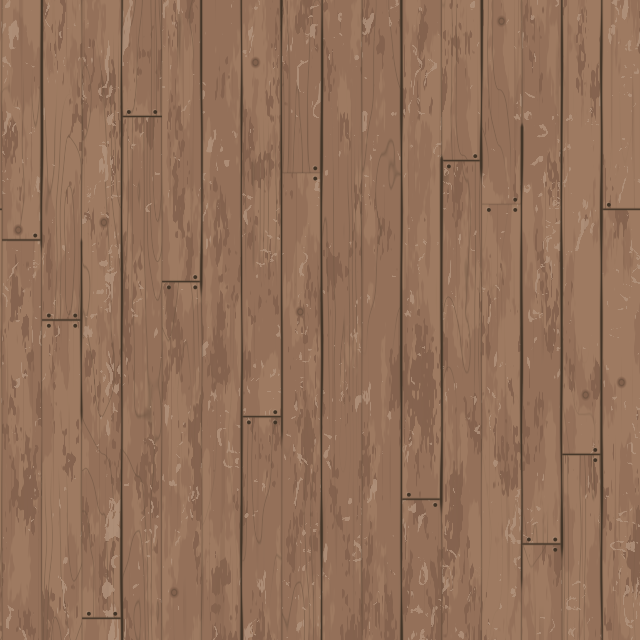
A Shadertoy shader for this texture:

```glsl
const float BOARDS = 16.0;
const float SEAM_OFFSET = 0.0026;
const vec3 BASE = vec3(0.58, 0.44, 0.35);
const vec3 WARM = vec3(0.62, 0.48, 0.38);
const vec3 GRIME = vec3(0.51, 0.38, 0.30);
const vec3 PALE = vec3(0.69, 0.57, 0.48);
const vec3 SHADOW = vec3(0.40, 0.31, 0.24);
const vec3 GAP = vec3(0.25, 0.20, 0.15);

// Height of each board's end joint; negative shows nails only, 2 has none
const float JOINTS[16] = float[16](0.625, 0.5, 0.034, 0.818, 0.56, 2.0, 0.349, -0.73,
                                   2.0, 2.0, 0.22, 0.749, -0.681, 0.15, 0.29, 0.673);
// Bottom and top of the open, dark stretch of each seam
const vec2 OPEN[16] = vec2[16](
    vec2(-1), vec2(0.625, 1.1), vec2(0.36, 0.62), vec2(-0.1, 1.1),
    vec2(-1), vec2(0.56, 1.1), vec2(-0.1, 1.1), vec2(0.33, 1.1),
    vec2(-0.1, 1.1), vec2(-1), vec2(-0.1, 1.1), vec2(0.22, 0.75),
    vec2(0.74, 1.1), vec2(0.1, 0.8), vec2(0.15, 1.1), vec2(-0.1, 1.1));

float hash(vec2 p) {
    return fract(sin(dot(p, vec2(127.1, 311.7))) * 43758.5453);
}

float noise(vec2 p) {
    vec2 i = floor(p), f = fract(p);
    f = f * f * (3.0 - 2.0 * f);
    return mix(mix(hash(i), hash(i + vec2(1, 0)), f.x),
               mix(hash(i + vec2(0, 1)), hash(i + vec2(1, 1)), f.x), f.y);
}

float fbm(vec2 p) {
    float sum = 0.0, amp = 0.533;
    for (int i = 0; i < 4; i++) {
        sum += amp * noise(p);
        p = p * 2.03 + 17.3;
        amp *= 0.5;
    }
    return sum;
}

float stroke(float dist, float halfWidth, float aa) {
    return 1.0 - smoothstep(halfWidth - aa, halfWidth + aa, dist);
}

float blob(vec2 p, vec2 center, vec2 radius) {
    vec2 d = (p - center) / radius;
    return exp(-dot(d, d));
}

float rings(vec2 p) {
    return 5.0 * noise(p * vec2(34.0, 2.6)) + 0.5 * noise(p * vec2(60.0, 14.0));
}

// Contour lines of stretched noise, kept at an even width
float grain(vec2 p, float aa) {
    const float e = 0.001;
    float r = rings(p);
    vec2 slope = vec2(rings(p + vec2(e, 0)) - r, rings(p + vec2(0, e)) - r) / e;
    return stroke(abs(fract(r) - 0.5) / max(length(slope), 20.0), 0.0006, aa);
}

vec3 wood(vec2 uv, float id, float seed, float aa) {
    vec2 p = uv + seed * vec2(7.3, 13.1);
    float fine = noise(p * vec2(380.0, 70.0)) - 0.5;
    float edge = abs(uv.x - 0.5) * 2.0;

    // Mottled tone, warmer toward the sides
    float tone = fbm(p * vec2(50.0, 8.0)) + 0.12 * fine + 0.2 * (seed - 0.5) + 0.25 * (edge - 0.5);
    vec3 col = mix(BASE, WARM, smoothstep(0.48, 0.55, tone));

    // Grime, heaviest on the worn middle boards
    float worn = blob(uv, vec2(0.65, 0.42), vec2(0.035, 0.16))
               + 0.6 * blob(uv, vec2(0.41, 0.2), vec2(0.09, 0.2));
    float dirt = fbm(p * vec2(46.0, 9.0) + 31.0) + 0.25 * fine + 0.15 * worn;
    col = mix(col, GRIME, 0.9 * smoothstep(0.64, 0.68, dirt));

    // Fibres and grain
    float fibre = smoothstep(0.78, 0.95, noise(p * vec2(330.0, 5.0)));
    col = mix(col, GRIME, 0.4 * fibre);
    float figured = smoothstep(0.45, 0.65, noise(vec2(id * 5.7, uv.y * 4.0 + seed * 9.0)));
    col = mix(col, SHADOW, 0.5 * figured * grain(p, aa));

    // Pale chips and one long scraped streak
    float wobble = 0.006 * (noise(vec2(uv.y * 14.0, 3.0)) - 0.5);
    float scraped = blob(vec2(uv.x + wobble, 0), vec2(0.17, 0), vec2(0.011, 1))
                  + 0.7 * blob(uv, vec2(0.97, 0.92), vec2(0.022, 0.12))
                  + 0.7 * blob(uv, vec2(0.965, 0.13), vec2(0.022, 0.12));
    float chips = fbm(p * vec2(75.0, 20.0) + 3.0 * noise(p * 45.0)) + 0.15 * fine + 0.21 * scraped;
    return mix(col, PALE, 0.85 * smoothstep(0.72, 0.76, chips));
}

vec3 addKnot(vec3 col, vec2 uv, float id, float aa) {
    vec2 center = vec2((id + 0.35 + 0.3 * hash(vec2(id, 4))) / BOARDS, hash(vec2(id, 8)));
    float d = length((uv - center) * vec2(1.0, 0.85));
    float present = step(0.65, hash(vec2(id, 12)));
    col = mix(col, GRIME, present * stroke(d, 0.007, aa + 0.001));
    return mix(col, SHADOW, 0.7 * present * stroke(abs(d - 0.004), 0.0008, aa));
}

vec3 addNails(vec3 col, vec2 local, float joint, float id, float aa) {
    for (int i = 0; i < 4; i++) {
        vec2 corner = vec2(i % 2, i / 2);
        vec2 d = local - vec2(mix(0.18, 0.84, corner.x) / BOARDS, joint + mix(-0.009, 0.007, corner.y));
        float present = step(0.4, hash(corner + id * 3.1));
        col = mix(col, PALE, 0.5 * present * stroke(length(d + vec2(0.001, -0.001)), 0.0034, aa));
        col = mix(col, GAP, present * stroke(length(d), 0.003, aa));
    }
    return col;
}

vec3 addGap(vec3 col, float dist, float halfWidth, float depth, float aa) {
    col = mix(col, SHADOW, 0.7 * depth * stroke(dist, halfWidth + 0.001, aa + 0.0006));
    return mix(col, GAP, depth * stroke(dist, halfWidth, aa));
}

void mainImage(out vec4 fragColor, in vec2 fragCoord) {
    vec2 uv = fragCoord / iResolution.xy;
    float aa = 0.7 / iResolution.y;
    float across = (uv.x - SEAM_OFFSET) * BOARDS;
    float id = floor(across);
    int board = int(mod(id, BOARDS));
    float joint = abs(JOINTS[board]);
    float seed = hash(vec2(id, step(joint, uv.y)));

    vec3 col = addKnot(wood(uv, id, seed, aa), uv, id, aa);

    // End joints and their nails
    float jointDepth = JOINTS[board] > 0.0 ? 0.95 : 0.15;
    col = addGap(col, abs(uv.y - joint), 0.0009, jointDepth, aa);
    col = addNails(col, vec2(fract(across) / BOARDS, uv.y), joint, id, aa);

    // Long seams between boards
    float seam = floor(across + 0.5);
    vec2 span = OPEN[int(mod(seam, BOARDS))];
    float open = smoothstep(span.x - 0.03, span.x, uv.y) * (1.0 - smoothstep(span.y, span.y + 0.01, uv.y));
    float bend = 0.0016 * (noise(vec2(uv.y * 9.0, seam)) - 0.5);
    float halfWidth = mix(0.0005, 0.0013, open) * (0.5 + noise(vec2(uv.y * 12.0, seam + 40.0)));
    col = addGap(col, abs((across - seam) / BOARDS + bend), halfWidth, mix(0.35, 0.95, open), aa);

    fragColor = vec4(col, 1.0);
}
```
